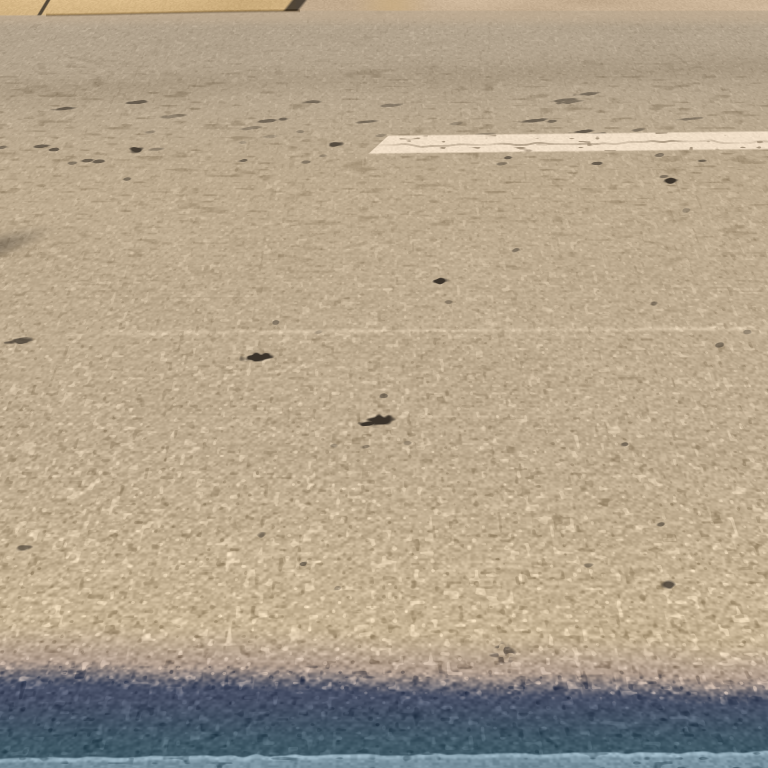
Write a three.js fragment shader that draws this texture.

```glsl
// Sunlit asphalt seen at a low angle: a kerb, a painted lane mark, dark debris,
// and a soft blue shadow above a pale strip along the lower edge.
// Grain is layered value noise on a foreshortened plane; debris is hashed ellipses.
varying vec2 vUv;

const vec3 ROAD_FAR = vec3(0.695, 0.635, 0.550);
const vec3 ROAD_MID = vec3(0.740, 0.668, 0.562);
const vec3 ROAD_NEAR = vec3(0.775, 0.700, 0.580);
const vec3 PENUMBRA = vec3(0.65, 0.57, 0.54);
const vec3 SHADE_TOP = vec3(0.275, 0.310, 0.400);
const vec3 SHADE_LOW = vec3(0.250, 0.350, 0.405);
const vec3 STRIP = vec3(0.48, 0.58, 0.635);
const vec3 PAINT = vec3(0.95, 0.88, 0.79);
const vec3 KERB = vec3(0.83, 0.71, 0.52);
const vec3 PAVEMENT = vec3(0.78, 0.69, 0.58);
const vec3 DEBRIS = vec3(0.23, 0.20, 0.165);
const float EDGE = 0.0015;
const float GRAIN_DENSITY = 215.0;
const int LITTER_COUNT = 48;
const int PEBBLE_COUNT = 18;

float hash(vec2 p) {
  return fract(sin(dot(p, vec2(127.1, 311.7))) * 43758.5453);
}

float noise(vec2 p) {
  vec2 i = floor(p), f = fract(p);
  f = f * f * (3.0 - 2.0 * f);
  return mix(mix(hash(i), hash(i + vec2(1.0, 0.0)), f.x),
             mix(hash(i + vec2(0.0, 1.0)), hash(i + 1.0), f.x), f.y);
}

float above(float y, float limit) {
  return smoothstep(-EDGE, EDGE, y - limit);
}

// Ragged, slightly tilted ellipse
float fleck(vec2 uv, vec2 centre, vec2 size) {
  vec2 d = uv - centre;
  d.y -= d.x * 0.09;
  float ragged = 0.6 * (noise(uv * vec2(150.0, 260.0)) - 0.5);
  return 1.0 - smoothstep(0.55, 1.15, length(d / size) + ragged);
}

// Small debris scattered over a horizontal band
float scatter(vec2 uv, int kind) {
  float cover = 0.0;
  bool far = kind == 0;
  for (int i = 0; i < LITTER_COUNT; i++) {
    if (!far && i >= PEBBLE_COUNT) break;
    vec2 seed = vec2(float(i) + 1.0, float(kind) * 17.0 + 3.0);
    float a = hash(seed), b = hash(seed + 51.0), c = hash(seed + 97.0);
    vec2 centre = far ? vec2(a, mix(0.758, 0.885, (b + c) * 0.5))
                      : vec2(mix(0.3, 1.0, a), mix(0.22, 0.73, b));
    vec2 size = far ? vec2(mix(0.006, 0.018, c * c), 0.0023)
                    : vec2(0.0055, 0.0032);
    cover = max(cover, fleck(uv, centre, size) * mix(0.25, 0.8, hash(seed + 7.0)));
  }
  return cover;
}

// Individual larger marks
float marks(vec2 uv) {
  float m = fleck(uv, vec2(0.494, 0.452), vec2(0.018, 0.0072));
  m = max(m, fleck(uv, vec2(0.481, 0.449), vec2(0.014, 0.0035)));
  m = max(m, fleck(uv, vec2(0.336, 0.535), vec2(0.020, 0.0056)));
  m = max(m, fleck(uv, vec2(0.573, 0.634), vec2(0.012, 0.0037)));
  m = max(m, 0.75 * fleck(uv, vec2(0.027, 0.556), vec2(0.019, 0.0042)));
  m = max(m, fleck(uv, vec2(0.873, 0.765), vec2(0.009, 0.0040)));
  m = max(m, 0.9 * fleck(uv, vec2(0.177, 0.805), vec2(0.010, 0.0038)));
  m = max(m, 0.8 * fleck(uv, vec2(0.436, 0.812), vec2(0.010, 0.0033)));
  m = max(m, 0.8 * fleck(uv, vec2(0.870, 0.239), vec2(0.009, 0.0055)));
  m = max(m, 0.6 * fleck(uv, vec2(0.030, 0.286), vec2(0.011, 0.0045)));
  float pit = fleck(uv, vec2(0.656, 0.149), vec2(0.017, 0.0130));
  m = max(m, 0.7 * pit * smoothstep(0.4, 0.65, noise(uv * 170.0)));
  vec2 smudge = uv - vec2(-0.01, 0.68 + uv.x * 0.3);
  return max(m, 0.4 * smoothstep(0.09, 0.0, length(smudge * vec2(1.0, 4.5))));
}

void main() {
  vec2 uv = vUv;

  // Foreshortened grain: fine grit with separate pale chips and dark pores
  float depth = 1.6 - 0.9 * uv.y;
  vec2 ground = GRAIN_DENSITY * vec2((uv.x - 0.5) / depth, -1.35 * log(depth));
  float relief = noise(ground) - noise(ground + vec2(0.25, -0.8));
  float fine = noise(ground * vec2(1.6, 1.8) + 31.0) - 0.5;
  float chips = smoothstep(0.68, 0.92, noise(ground * 0.9 + 70.0));
  float pores = smoothstep(0.70, 0.94, noise(ground * 0.85 + 140.0));
  float grain = relief * 0.45 + fine * 0.55 + 0.55 * (chips - pores);
  float nearness = 1.0 - smoothstep(0.1, 0.95, uv.y);
  float patches = noise(uv * vec2(5.0, 22.0)) + noise(uv * vec2(13.0, 60.0)) - 1.0;

  // Road tone and worn tracks
  vec3 col = mix(ROAD_NEAR, ROAD_MID, smoothstep(0.17, 0.46, uv.y));
  col = mix(col, ROAD_FAR, smoothstep(0.74, 0.96, uv.y));
  col -= 0.035 * exp(-pow((uv.y - 0.883 - 0.03 * uv.x) / 0.016, 2.0));
  col += 0.013 * patches + grain * mix(0.065, 0.215, nearness);
  float streak = smoothstep(0.66, 0.95, noise(uv * vec2(55.0, 240.0)));
  col -= 0.09 * streak * smoothstep(0.5, 0.8, uv.y) * smoothstep(0.97, 0.86, uv.y);

  // Broken pale seam
  float seam = exp(-pow((uv.y - 0.565 - 0.008 * uv.x) / 0.0028, 2.0));
  float broken = 0.35 + 0.65 * noise(uv * vec2(80.0, 30.0));
  col += 0.105 * seam * smoothstep(0.08, 0.2, uv.x) * broken;
  col = mix(col, DEBRIS, 0.85 * scatter(uv, 0));

  // Painted lane mark with a thin lengthwise split
  float low = 0.7945 + 0.0115 * uv.x, high = 0.8175 + 0.0115 * uv.x;
  float paint = above(uv.y, low) * above(high, uv.y) * above(uv.x, 0.48 + (uv.y - 0.8) * 1.1);
  float split = smoothstep(0.002, 0.0005, abs(uv.y - low - 0.008 - 0.004 * noise(uv.xx * 40.0)));
  float crack = max(split * noise(uv * vec2(30.0, 9.0)), smoothstep(0.8, 0.95, noise(uv * vec2(90.0, 260.0))));
  col = mix(col, PAINT - 0.30 * crack + 0.05 * fine, paint * 0.97);

  // Debris
  col = mix(col, DEBRIS, max(marks(uv), 0.75 * scatter(uv, 1)));

  // Kerb stones and far pavement
  float kerbFoot = 0.980 + 0.006 * smoothstep(0.0, 0.4, uv.x);
  vec3 kerb = mix(KERB, PAVEMENT, above(uv.x, 0.385)) + 0.06 * patches + 0.05 * fine;
  kerb = mix(kerb, KERB * 0.95, 0.6 * smoothstep(0.06, 0.0, abs(uv.x - 0.51)));
  float joint = smoothstep(0.004, 0.001, abs(uv.x - 0.057 - (uv.y - 0.99) * 0.6));
  joint = max(joint, smoothstep(0.012, 0.006, abs(uv.x - 0.382 - (uv.y - 0.99) * 0.8)));
  kerb = mix(kerb, DEBRIS, joint * 0.85);
  float gutter = smoothstep(0.962, 0.980, uv.y);
  col = mix(col, PAVEMENT, 0.5 * gutter);
  col = mix(col, kerb, above(uv.y, kerbFoot));
  col -= 0.18 * smoothstep(0.003, 0.0, abs(uv.y - kerbFoot)) * step(0.06, uv.x) * step(uv.x, 0.39);

  // Soft cast shadow
  float rim = 0.120 - 0.026 * uv.x + 0.006 * (noise(uv * vec2(14.0, 8.0)) - 0.5);
  col = mix(col, PENUMBRA + grain * 0.2, 0.7 * (1.0 - smoothstep(rim + 0.01, rim + 0.075, uv.y)));
  vec3 shade = mix(SHADE_LOW, SHADE_TOP, smoothstep(0.02, 0.10, uv.y)) + grain * 0.13;
  col = mix(shade, col, smoothstep(rim - 0.014, rim + 0.024, uv.y + 0.012 * grain));

  // Pale strip with a bright lip and hairline cracks
  float lip = 0.014 + 0.007 * uv.x + 0.004 * (noise(uv * vec2(60.0, 1.0)) - 0.5);
  vec3 strip = STRIP + 0.12 * fine + 0.05 * patches;
  strip += 0.11 * smoothstep(0.005, 0.0, abs(uv.y - lip + 0.003));
  strip -= 0.16 * smoothstep(0.75, 0.92, noise(uv * vec2(70.0, 160.0)));
  col = mix(strip, col, above(uv.y, lip));

  gl_FragColor = vec4(clamp(col, 0.0, 1.0), 1.0);
}
```
